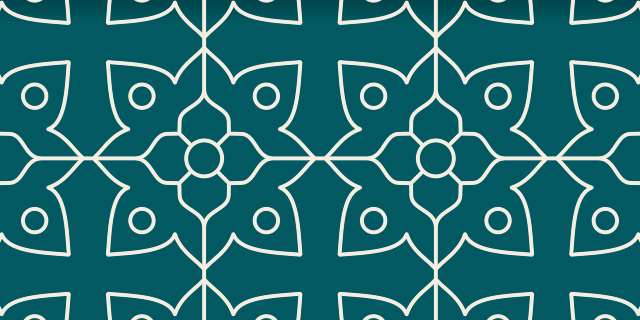
Reproduce this pattern procedurally as a WebGL 1 fragment shader.

```glsl
precision highp float;

uniform vec2 u_resolution;

float segment(vec2 p, vec2 a, vec2 b) {
  vec2 ab = b - a;
  float t = clamp(dot(p - a, ab) / dot(ab, ab), 0.0, 1.0);
  return length(p - a - ab * t);
}

float ring(vec2 p, float radius) {
  return abs(length(p) - radius);
}

vec2 bezier(vec2 a, vec2 b, vec2 c, vec2 d, float t) {
  float s = 1.0 - t;
  return s * s * s * a + 3.0 * s * s * t * b + 3.0 * s * t * t * c + t * t * t * d;
}

// Distance to a cubic curve, taken as a chain of short segments
float curve(vec2 p, vec2 a, vec2 b, vec2 c, vec2 d) {
  float dist = 1e3;
  vec2 from = a;
  for (int i = 1; i <= 14; i++) {
    vec2 to = bezier(a, b, c, d, float(i) / 14.0);
    dist = min(dist, segment(p, from, to));
    from = to;
  }
  return dist;
}

// Line work of one eighth of the tile, with the half tile as unit
float ornament(vec2 p) {
  // Central flower: ring, spoke and petal side
  float d = ring(p, 0.155);
  d = min(d, segment(p, vec2(0.11), vec2(0.214)));
  d = min(d, segment(p, vec2(0.214), vec2(0.317, 0.212)));
  d = min(d, curve(p, vec2(0.317, 0.212), vec2(0.446, 0.212),
                      vec2(0.446, 0.0), vec2(0.597, 0.0)));

  // Stem along the axis and the branch leaving it
  d = min(d, segment(p, vec2(0.597, 0.0), vec2(1.0, 0.0)));
  vec2 cusp = vec2(0.655, 0.252);
  d = min(d, curve(p, vec2(0.957, 0.0), vec2(0.871, 0.072),
                      vec2(0.806, 0.201), cusp));

  // Side of the pointed leaf and its eye
  d = min(d, curve(p, cusp, vec2(0.806, 0.309),
                      vec2(0.813, 0.604), vec2(0.831, 0.827)));
  return min(d, ring(p - 0.537, 0.101));
}

void main() {
  vec2 uv = gl_FragCoord.xy / u_resolution.y;
  float halfTile = 0.362;

  // Square repeat, mirrored over both axes and the diagonal
  vec2 tile = (uv - vec2(0.638, 0.505)) / (2.0 * halfTile);
  vec2 p = abs(fract(tile + 0.5) - 0.5) * 2.0;
  p = vec2(max(p.x, p.y), min(p.x, p.y));

  float pixel = 1.0 / (u_resolution.y * halfTile);
  float stroke = 1.0 - smoothstep(-0.6 * pixel, 0.6 * pixel, ornament(p) - 0.017);

  // Teal ground with a soft shade at the upper edge
  vec3 teal = vec3(0.01, 0.35, 0.38) * (1.0 - 0.2 * smoothstep(0.92, 1.0, uv.y));
  vec3 cream = vec3(0.955, 0.93, 0.885);
  gl_FragColor = vec4(mix(teal, cream, stroke), 1.0);
}
```
